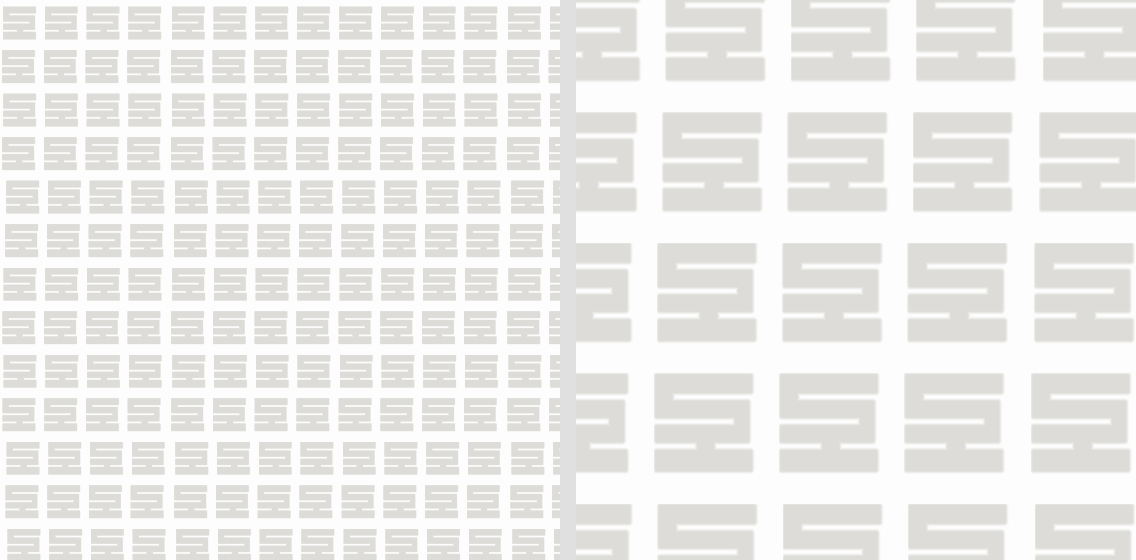
Left: the whole. Right: its middle third, enlarged.
Write a three.js fragment shader that draws this pattern.

```glsl
varying vec2 vUv;

const vec3 PAPER = vec3(0.992);
const vec3 INK = vec3(0.866, 0.864, 0.846);

// Lengths in canvas units
const float TILE = 0.0592;
const float COLUMN_PITCH = 0.0745;
const float GROUP_PITCH = 0.3013;   // four columns and a wider gap
const float PAIR_PITCH = 0.6003;    // two groups
const float ROW_PITCH = 0.0777;
const float TOP_MARGIN = 0.0115;
const float SOFTNESS = 0.0013;

// Row shifts in canvas units
const float BASE_SHIFT = 0.0052;
const float STEP_BACK = 0.0020;
const float LEAP = 0.0052;
const float ROW_DRIFT = 0.0001;
const float LAST_ROW = 12.0;
const float LAST_ROW_LEAP = 0.0066;

// Lengths in tile units
const float GROOVE = 0.052;
const float FIRST_GROOVE = 0.265;
const float GROOVE_PITCH = 0.2475;
const float CORNER = 0.03;
const float BAND_INSET = 0.03;
const float SIDE_LINK = 0.2;
const vec2 CENTER_LINK = vec2(0.42, 0.62);

float boxDistance(vec2 p, vec2 low, vec2 high, float radius) {
  vec2 q = abs(p - 0.5 * (low + high)) - 0.5 * (high - low) + radius;
  return length(max(q, 0.0)) + min(max(q.x, q.y), 0.0) - radius;
}

float grooveHeight(float index) {
  return FIRST_GROOVE + GROOVE_PITCH * index;
}

// Bridge across one groove, overlapping the bars on both sides
float linkDistance(vec2 p, float index, float left, float right) {
  float y = grooveHeight(index);
  float reach = 0.5 * GROOVE + 2.0 * CORNER;
  return boxDistance(p, vec2(left, y - reach), vec2(right, y + reach), 0.0);
}

// Four stacked bars joined left, right and center
float meanderDistance(vec2 p) {
  float d = 1e3;
  for (int i = 0; i < 4; i++) {
    float index = float(i);
    bool inner = i == 1 || i == 2;
    float bottom = i == 0 ? 0.0 : grooveHeight(index - 1.0) + 0.5 * GROOVE;
    float top = i == 3 ? 1.0 : grooveHeight(index) - 0.5 * GROOVE;
    float right = inner ? 1.0 - BAND_INSET : 1.0;
    d = min(d, boxDistance(p, vec2(0.0, bottom), vec2(right, top), CORNER));
  }
  d = min(d, linkDistance(p, 2.0, 0.0, SIDE_LINK));
  d = min(d, linkDistance(p, 1.0, 1.0 - SIDE_LINK, 1.0 - BAND_INSET));
  return min(d, linkDistance(p, 0.0, CENTER_LINK.x, CENTER_LINK.y));
}

// Stagger repeating every six rows: two far steps, then two zigzags
float rowShift(float row) {
  float phase = mod(row + 2.0, 6.0);
  float shift = phase < 2.0
    ? BASE_SHIFT + LEAP - STEP_BACK * phase
    : BASE_SHIFT - STEP_BACK * mod(phase, 2.0);
  return shift + ROW_DRIFT * row + LAST_ROW_LEAP * step(LAST_ROW, row);
}

void main() {
  // Row, counted from the top
  float down = 1.0 - vUv.y - TOP_MARGIN;
  float row = floor(down / ROW_PITCH);
  float y = TILE - (down - row * ROW_PITCH);

  // Column within its group of four
  float x = mod(vUv.x - rowShift(row), PAIR_PITCH);
  x -= GROUP_PITCH * step(GROUP_PITCH, x);
  x -= COLUMN_PITCH * min(floor(x / COLUMN_PITCH), 3.0);

  float d = TILE * meanderDistance(vec2(x, y) / TILE);
  float ink = 1.0 - smoothstep(-SOFTNESS, SOFTNESS, d);
  gl_FragColor = vec4(mix(PAPER, INK, ink), 1.0);
}
```
